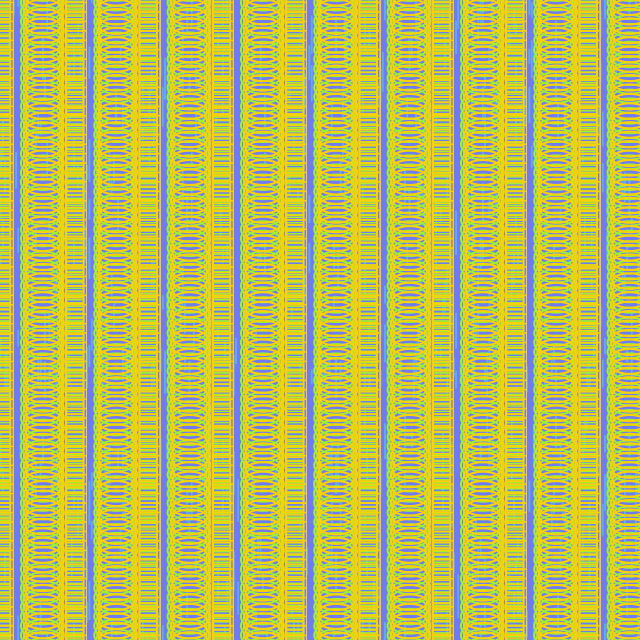
Write a WebGL 2 fragment shader that draws this pattern.

```glsl
#version 300 es
precision highp float;
// Vertical bands of woven thread on blue: each band holds thin braids, a coil of
// overlapping ellipses and a ladder of rungs. Gentle waves bunch and spread the
// threads down the band; hashed pale dashes vary the ground in every band.
uniform vec2 u_resolution;
out vec4 fragColor;

const float TAU = 6.2831853;
const float UNITS = 1152.0;    // thread units per canvas height
const float BAND = 132.0;      // band pitch, about 8.7 across the canvas
const float FIRST_GAP = 31.0;  // centre of the first blue gap
const float COIL_PITCH = 17.0; // about 68 coils down the canvas
const float WAVE = 112.0;      // length of the slow bunching wave

const vec3 BLUE = vec3(0.44, 0.48, 0.95);
const vec3 PALE_BLUE = vec3(0.38, 0.67, 0.96);
const vec3 GREEN = vec3(0.64, 0.95, 0.16);
const vec3 YELLOW = vec3(0.98, 0.82, 0.02);

float hash(vec3 p) {
  p = fract(p * vec3(0.1031, 0.1030, 0.0973));
  p += dot(p, p.yxz + 33.33);
  return fract((p.x + p.y) * p.z);
}

// Coverage of a thread from the distance to its centre line
float thread(float dist, float width, float pixel) {
  return clamp(0.5 + (0.5 * width - abs(dist)) / pixel, 0.0, 1.0);
}

// Two sine strands crossing each other
float braid(vec2 p, float centre, float amplitude, float pitch, float width, float pixel) {
  float angle = TAU * p.y / pitch;
  float slope = amplitude * TAU / pitch * cos(angle);
  float side = abs(p.x - centre) - abs(amplitude * sin(angle));
  return thread(side / sqrt(1.0 + slope * slope), width, pixel);
}

// Stack of overlapping ellipse outlines
float coil(vec2 p, vec2 radius, float pitch, float width, float pixel) {
  float nearest = 1e3;
  float row = round(p.y / pitch);
  for (int k = -2; k <= 2; k++) {
    vec2 n = (p - vec2(0.0, (row + float(k)) * pitch)) / radius;
    float len = max(length(n), 1e-3);
    float steepness = max(length(n / radius) / len, 1e-3);
    nearest = min(nearest, abs(len - 1.0) / steepness);
  }
  return thread(nearest, width, pixel);
}

// Horizontal bars between two sides
float rungs(vec2 p, float left, float right, float pitch, float width, float pixel) {
  float dist = (fract(p.y / pitch) - 0.5) * pitch;
  float inside = thread(p.x - 0.5 * (left + right), right - left, pixel);
  return inside * thread(dist, width, pixel);
}

// Slow displacement that bunches and spreads rows
vec2 bunch(vec2 p, float amount, float phase) {
  return p + vec2(0.0, amount * sin(TAU * (p.y / WAVE + phase)));
}

// Scattered vertical dashes in narrow lanes
float dashes(vec2 p, float band, float pixel) {
  const float LANE = 4.0;
  const float SPAN = 88.0;
  float lane = floor(p.x / LANE);
  float y = p.y + SPAN * hash(vec3(lane, band, 5.0));
  vec3 id = vec3(lane, band, floor(y / SPAN));
  float reach = mix(24.0, 80.0, hash(id + 17.0));
  float across = thread(p.x - (lane + 0.5) * LANE, 3.4, pixel);
  float along = thread(mod(y, SPAN) - 0.5 * SPAN, reach, pixel);
  return step(hash(id), 0.2) * across * along;
}

void main() {
  float pixel = UNITS / u_resolution.y;
  vec2 canvas = gl_FragCoord.xy * pixel;

  // Local coordinates: x runs from one gap centre to the next
  float shifted = canvas.x - FIRST_GAP + 6.0;
  float band = floor(shifted / BAND);
  vec2 p = vec2(shifted - band * BAND - 6.0, canvas.y);
  vec2 coilPoint = p - vec2(46.5, 0.0);
  vec2 greenCoil = bunch(coilPoint + vec2(0.0, 0.5 * COIL_PITCH), 2.0, 0.0);

  vec3 color = mix(BLUE, PALE_BLUE, dashes(p, band, pixel));

  // Green threads lie underneath
  float green = braid(p, 9.5, 2.8, 34.0, 3.6, pixel);
  green = max(green, braid(p, 79.0, 2.8, 34.0, 3.4, pixel));
  green = max(green, coil(greenCoil, vec2(30.0, 12.5), COIL_PITCH, 3.4, pixel));
  green = max(green, rungs(bunch(p, 3.0, 0.3), 88.0, 119.0, 5.67, 2.8, pixel));
  color = mix(color, GREEN, green);

  // Yellow threads lie on top
  float yellow = braid(p, 15.5, 2.4, 34.0, 3.6, pixel);
  yellow = max(yellow, braid(p, 82.0, 2.2, 34.0, 3.2, pixel));
  yellow = max(yellow, coil(coilPoint, vec2(31.0, 14.0), COIL_PITCH, 3.8, pixel));
  yellow = max(yellow, rungs(bunch(p, 4.0, 0.0), 86.0, 119.0, 8.5, 3.0, pixel));
  yellow = max(yellow, rungs(p, 86.0, 126.0, COIL_PITCH, 3.2, pixel));

  // Upright rails bound the ladder
  yellow = max(yellow, thread(p.x - 88.0, 4.4, pixel));
  yellow = max(yellow, thread(p.x - 119.5, 3.6, pixel));
  yellow = max(yellow, thread(p.x - 125.5, 3.6, pixel));
  color = mix(color, YELLOW, yellow);

  fragColor = vec4(color, 1.0);
}
```
